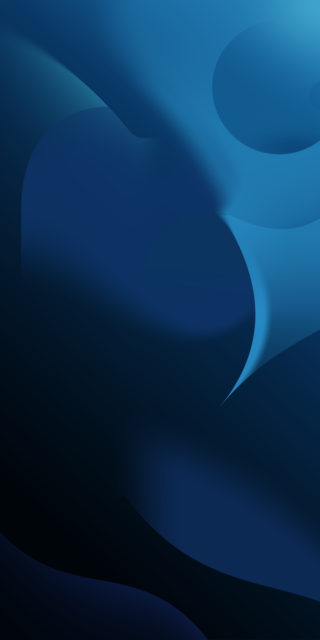
Reproduce this background procedurally as a WebGL 2 fragment shader.

```glsl
#version 300 es
precision highp float;

uniform vec2 u_resolution;
out vec4 outColor;

// Palette
const vec3 ABYSS  = vec3(0.0, 0.018, 0.04);
const vec3 DEEP   = vec3(0.006, 0.065, 0.12);
const vec3 NAVY   = vec3(0.02, 0.15, 0.28);
const vec3 BLUE   = vec3(0.035, 0.22, 0.40);
const vec3 SKY    = vec3(0.09, 0.40, 0.62);
const vec3 CYAN   = vec3(0.16, 0.55, 0.74);
const vec3 TEAL   = vec3(0.12, 0.41, 0.56);
const vec3 INDIGO = vec3(0.05, 0.20, 0.40);
const vec3 LEAF   = vec3(0.04, 0.21, 0.37);
const vec3 LIGHT  = vec3(0.13, 0.49, 0.70);
const vec3 GLEAM  = vec3(0.16, 0.56, 0.79);
const vec3 POCKET = vec3(0.06, 0.34, 0.55);
const vec3 SHADE  = vec3(0.04, 0.26, 0.46);
const vec3 PETAL  = vec3(0.05, 0.165, 0.335);
const vec3 WAVE   = vec3(0.04, 0.10, 0.25);

// Layout, on a canvas 100 wide and 200 tall, measured from the top
const vec2 CANVAS = vec2(100.0, 200.0);
const vec2 VEIL_CENTER = vec2(35.2, 66.4);
const vec2 VEIL_RADII = vec2(28.6, 33.1);
const vec2 POCKET_CENTER = vec2(87.2, 27.3);
const float POCKET_RADIUS = 20.9;
const float RIDGE_FLOOR = 43.2;

// Cubic through four knots, held constant beyond the ends
float curve(float t, vec4 k, vec4 v) {
  vec4 d = clamp(t, k.x, k.w) - k;
  return v.x * d.y * d.z * d.w / ((k.x - k.y) * (k.x - k.z) * (k.x - k.w))
       + v.y * d.x * d.z * d.w / ((k.y - k.x) * (k.y - k.z) * (k.y - k.w))
       + v.z * d.x * d.y * d.w / ((k.z - k.x) * (k.z - k.y) * (k.z - k.w))
       + v.w * d.x * d.y * d.z / ((k.w - k.x) * (k.w - k.y) * (k.w - k.z));
}

float ramp(float a, float b, float t) { return clamp((t - a) / (b - a), 0.0, 1.0); }

float edge(float d, float width) { return smoothstep(-width, width, d); }

float glow(vec2 p, vec2 center, vec2 size) {
  vec2 q = (p - center) / size;
  return exp(-dot(q, q));
}

// Diagonal falloff from the bright upper right to the dark lower left
vec3 backdrop(vec2 p) {
  float t = (0.9 * p.x - p.y) / 100.0;
  vec3 c = mix(ABYSS, DEEP, ramp(-1.5, -1.05, t));
  c = mix(c, NAVY, ramp(-1.05, -0.35, t));
  c = mix(c, BLUE, ramp(-0.35, 0.05, t));
  c = mix(c, SKY, ramp(0.05, 0.5, t));
  return mix(c, CYAN, ramp(0.5, 0.9, t));
}

// Teal ridge at the left, with the rounded veil hanging under it
vec3 addVeil(vec3 c, vec2 p, float px) {
  float ridge = curve(p.x, vec4(0.0, 15.6, 28.6, 46.0), vec4(9.1, 17.7, 28.1, 48.5));
  float h = clamp(0.5 + (RIDGE_FLOOR - ridge) / 6.0, 0.0, 1.0);
  ridge = mix(RIDGE_FLOOR, ridge, h) - 3.0 * h * (1.0 - h);
  float depth = p.y - ridge;
  float below = edge(depth, mix(4.0, px, smoothstep(0.0, 28.0, p.x)));
  float lit = exp(-max(depth, 0.0) / 15.0) * smoothstep(-12.0, 30.0, p.x);
  c = mix(c, TEAL, below * lit * (1.0 - smoothstep(36.0, 52.0, p.x)));

  vec2 q = abs(vec2(min(p.x - VEIL_CENTER.x, 0.0), min(p.y - VEIL_CENTER.y, 0.0))) / VEIL_RADII;
  float rim = pow(pow(q.x, 2.3) + pow(q.y, 2.3), 1.0 / 2.3);
  float body = edge((1.0 - rim) * 30.0, px);
  float hem = curve(p.x, vec4(8.0, 26.0, 39.0, 78.0), vec4(78.0, 86.0, 95.0, 98.0));
  body *= 1.0 - edge(p.y - hem, mix(13.0, 2.5, smoothstep(15.0, 72.0, p.x)));
  body *= mix(1.0, smoothstep(42.0, 62.0, p.y), smoothstep(38.0, 50.0, p.x));
  c = mix(c, INDIGO, below * body * mix(0.5, 0.9, smoothstep(33.0, 55.0, p.y)));

  float leaf = 1.0 - length((p - vec2(72.0, 85.0)) / vec2(27.0, 19.5));
  return mix(c, LEAF, 0.75 * body * edge(leaf * 20.0, px) * (1.0 - smoothstep(76.0, 96.0, p.y)));
}

// Stream of light that narrows into the crescent
vec3 addStream(vec3 c, vec2 p, float px) {
  const vec4 CRESCENT_Y = vec4(66.4, 86.0, 104.2, 126.8);
  float upper = curve(p.y, vec4(0.0, 24.7, 41.7, 66.4), vec4(36.5, 45.6, 61.2, 69.0));
  float inner = curve(p.y, CRESCENT_Y, vec4(69.0, 78.1, 79.4, 69.0));
  float outer = curve(p.y, CRESCENT_Y, vec4(71.6, 81.5, 83.0, 69.0));
  float left = p.y < CRESCENT_Y.x ? upper : inner;
  float right = edge(p.x - left, mix(9.0, px, smoothstep(50.0, 75.0, p.y)));
  float tail = curve(p.x, vec4(69.0, 78.0, 88.0, 100.0), vec4(126.8, 117.5, 110.0, 103.0));
  right *= edge(tail - p.y, px);
  float power = mix(0.45, 0.95, smoothstep(5.0, 50.0, p.y)) * (1.0 - 0.75 * smoothstep(68.0, 115.0, p.y));
  c = mix(c, LIGHT, right * power);

  float fold = p.x - curve(p.y, vec4(26.0, 39.0, 53.4, 68.0), vec4(48.2, 60.0, 69.0, 78.1));
  float crease = exp(-fold * fold / (fold < 0.0 ? 30.0 : 8.0));
  c = mix(c, LIGHT, 0.45 * crease * smoothstep(18.0, 36.0, p.y) * (1.0 - smoothstep(55.0, 68.0, p.y)));

  float sheet = p.y - curve(p.x, vec4(71.6, 78.0, 88.5, 100.0), vec4(67.2, 69.8, 71.6, 68.2));
  float under = edge(sheet, px), side = smoothstep(72.0, 95.0, p.x);
  c = mix(c, POCKET, 0.6 * right * (1.0 - under) * exp(min(sheet, 0.0) / 8.0) * side);
  c = mix(c, GLEAM, 0.55 * right * under * exp(-max(sheet, 0.0) / 14.0) * (1.0 - side));

  float blade = right * (1.0 - smoothstep(-1.5, 2.0, p.x - outer));
  return mix(c, GLEAM, 0.9 * blade * smoothstep(68.0, 100.0, p.y));
}

// Round hollow in the upper right corner
vec3 addPocket(vec3 c, vec2 p, float px) {
  vec2 q = (p - POCKET_CENTER) / POCKET_RADIUS;
  float inside = edge((1.0 - length(q)) * POCKET_RADIUS, px);
  float fade = 1.0 - smoothstep(-0.3, 0.9, 0.5 * q.x - 0.8 * q.y);
  c = mix(c, POCKET, 0.85 * inside * fade);
  c = mix(c, SHADE, 0.8 * inside * glow(p, vec2(92.0, 46.5), vec2(11.0, 4.5)));
  c = mix(c, POCKET, 0.35 * edge(4.5 - length(p - vec2(101.0, 30.0)), px));
  return c + vec3(0.10, 0.12, 0.08) * glow(p, vec2(100.0, 2.0), vec2(16.0, 14.0));
}

// Petal and wave in the lower part
vec3 addLower(vec3 c, vec2 p, float px) {
  float top = curve(p.x, vec4(34.0, 62.5, 78.0, 100.0), vec4(128.0, 137.0, 146.0, 164.0));
  float base = curve(p.x, vec4(39.0, 52.0, 73.0, 100.0), vec4(155.0, 168.8, 180.2, 188.0));
  float petal = smoothstep(-4.0, 16.0, p.y - top) * edge(base - p.y, px);
  c = mix(c, PETAL, 0.95 * petal * smoothstep(34.0, 58.0, p.x));
  float crest = curve(p.x, vec4(0.0, 19.5, 41.7, 65.1), vec4(166.1, 178.6, 183.6, 200.0));
  float lit = exp(-max(p.y - crest, 0.0) / 14.0) * mix(0.45, 0.95, smoothstep(0.0, 45.0, p.x));
  return mix(c, WAVE, edge(p.y - crest, px) * lit);
}

void main() {
  vec2 uv = gl_FragCoord.xy / u_resolution;
  vec2 p = vec2(uv.x, 1.0 - uv.y) * CANVAS;
  float px = CANVAS.x / u_resolution.x;
  vec3 color = addVeil(backdrop(p), p, px);
  color = addStream(color, p, px);
  color = addPocket(color, p, px);
  outColor = vec4(addLower(color, p, px), 1.0);
}
```
